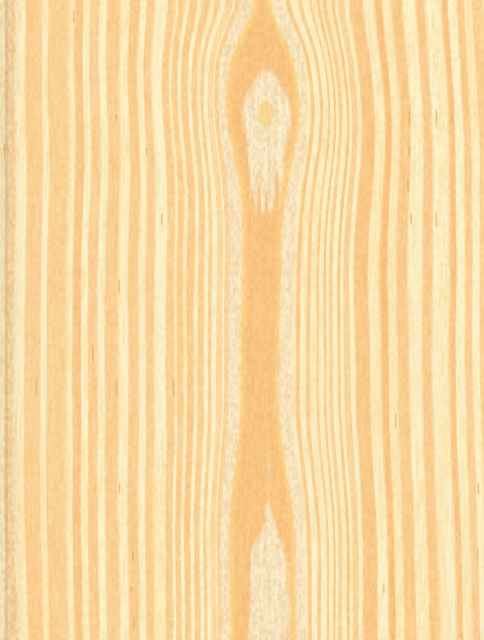
Reproduce this texture procedurally as a WebGL 2 fragment shader.

```glsl
#version 300 es
precision highp float;
// Pale pine board: straight growth rings parting around a spindle-shaped heart with two knots.
uniform vec2 u_resolution;
out vec4 fragColor;

const vec3 CREAM = vec3(0.985, 0.935, 0.765);
const vec3 STRAW = vec3(0.99, 0.905, 0.70);
const vec3 LATEWOOD = vec3(0.975, 0.785, 0.53);
const vec3 HEART = vec3(0.972, 0.768, 0.508);
const vec3 HEART_EDGE = vec3(0.99, 0.82, 0.52);
const vec3 PALE = vec3(0.968, 0.885, 0.735);
const vec3 RESIN = vec3(0.88, 0.68, 0.38);
const vec3 WEATHERED = vec3(0.92, 0.83, 0.66);

float hash(vec2 p) {
  vec3 q = fract(p.xyx * vec3(0.1031, 0.1030, 0.0973));
  q += dot(q, q.yzx + 33.33);
  return fract((q.x + q.y) * q.z);
}

float noise(vec2 p) {
  vec2 i = floor(p), f = fract(p);
  f = f * f * (3.0 - 2.0 * f);
  return mix(mix(hash(i), hash(i + vec2(1, 0)), f.x),
             mix(hash(i + vec2(0, 1)), hash(i + vec2(1, 1)), f.x), f.y);
}

float bell(float x, float center, float width) {
  float t = (x - center) / width;
  return exp(-t * t);
}

// Extra half width of the heart at height y, on top of its narrow waist
float heartBulge(float y) {
  return 0.027 * bell(y, 0.835, 0.11) + 0.022 * smoothstep(0.38, 0.15, y)
       - 0.020 * smoothstep(0.90, 1.0, y);
}

// Latewood amount: rise, plateau and crisp outer edge, varied from ring to ring
float growthRing(float phase, float side) {
  float id = floor(phase), f = fract(phase);
  float start = mix(0.05, 0.52, hash(vec2(id, side * 17.0 + 40.0)));
  float strength = mix(0.68, 1.0, hash(vec2(id + 9.0, side * 23.0 + 60.0)));
  float rise = mix(0.12, 0.34, hash(vec2(id + 5.0, side * 31.0 + 80.0)));
  return strength * smoothstep(start, start + rise, f) * (1.0 - smoothstep(0.86, 1.0, f));
}

// Ring density: narrow rings near the heart, broad ones further out
float ringPhase(float s) {
  return 32.0 * s + 37.0 * min(s, 0.145);
}

// Sparse short vertical dashes scattered one per grid cell
float flecks(vec2 p, vec2 cells, float rarity) {
  vec2 g = p * cells, id = floor(g);
  vec2 c = vec2(0.3 + 0.4 * hash(id + 11.0), 0.5);
  vec2 d = abs(fract(g) - c) / cells;
  float len = mix(0.003, 0.018, hash(id + 29.0));
  return step(rarity, hash(id + 3.0)) * smoothstep(0.0024, 0.0004, d.x) * smoothstep(len, len * 0.5, d.y);
}

// Pale knot with a pointed head and a frayed tail running down
float knotMask(vec2 q, float ragged) {
  float tall = q.y < 0.0 ? 0.145 : 0.072;
  vec2 n = abs(q) / vec2(0.040, tall);
  float r = pow(pow(n.x, 1.5) + pow(n.y, 1.5), 0.667);
  return smoothstep(1.08, 0.84, r + 0.6 * ragged * smoothstep(0.02, -0.10, q.y));
}

// Pale wedge that opens toward the bottom, ending in a hairline
float wedgeMask(vec2 q, float ragged) {
  float w = 0.034 * smoothstep(0.25, 0.10, q.y) + 0.0045 * bell(q.y, 0.27, 0.03) - 0.004;
  return smoothstep(-0.005, 0.005, w - abs(q.x) + 0.010 * ragged * smoothstep(0.25, 0.16, q.y));
}

void main() {
  vec2 p = gl_FragCoord.xy / u_resolution.y;
  float fibre = noise(p * vec2(310.0, 30.0)) - 0.5;
  float speckle = noise(p * vec2(290.0, 150.0)) + 0.6 * noise(p * vec2(480.0, 330.0) + 70.0) - 0.8;
  float drift = noise(p * vec2(14.0, 3.0)) - 0.5;

  // Signed offset from the heart axis, with gentle wandering
  float axis = 0.407 + 0.005 * bell(p.y, 0.76, 0.13) + 0.003 * smoothstep(0.4, 0.1, p.y);
  float d = p.x - axis + 0.007 * (noise(p * vec2(7.0, 5.0)) - 0.5);
  float side = d < 0.0 ? -1.0 : 1.0;
  float bulge = heartBulge(p.y);

  // Ring coordinate: rings bend around the bulge and lean on the right
  float s = abs(d) - bulge * exp(-max(abs(d) - 0.04, 0.0) / 0.085);
  s -= 0.022 * (0.5 - p.y) * smoothstep(0.08, 0.34, d);
  float warped = s + 0.017 * (noise(vec2(s * 24.0, side * 5.0 + 9.0)) - 0.5);
  warped += 0.0025 * (noise(vec2(s * 40.0, p.y * 7.0 + side * 20.0)) - 0.5);
  float ring = growthRing(ringPhase(warped), side);
  ring *= mix(0.85, 1.0, smoothstep(0.09, 0.17, s));

  // Earlywood varies from sheet to sheet; latewood deepens in broad zones
  float sheet = noise(vec2(s * 45.0, p.y * 2.0 + side * 30.0));
  vec3 early = mix(STRAW, CREAM, smoothstep(0.2, 0.75, sheet + 0.5 * fibre));
  early = mix(early, PALE, 0.7 * smoothstep(0.15, 0.6, speckle + 0.6 * drift));
  float zone = noise(vec2(s * 16.0, side * 12.0 + 40.0)) - 0.5;
  vec3 late = LATEWOOD + vec3(0.0, 0.05, 0.075) * (zone + 0.5 * drift);
  vec3 color = mix(early, late, ring);

  // Pale sapwood rim beside the heart
  float rim = smoothstep(0.054, 0.046, s + 0.006 * fibre);
  color = mix(color, PALE + vec3(0.03, 0.04, 0.04) * speckle, 0.9 * rim);

  // Heart with a golden border
  float inside = 0.030 + bulge - abs(d);
  vec3 heart = mix(HEART_EDGE, HEART, smoothstep(0.001, 0.012, inside));
  color = mix(color, heart, smoothstep(-0.003, 0.003, inside));

  // Knots in the heart
  float ragged = noise(p * vec2(190.0, 22.0)) - 0.5;
  float knots = max(knotMask(p - vec2(0.416, 0.822), ragged), wedgeMask(p - vec2(0.420, 0.0), ragged));
  color = mix(color, PALE + vec3(0.02, 0.04, 0.06) * (speckle + fibre), knots);
  float pith = length((p - vec2(0.415, 0.823)) / vec2(0.014, 0.021));
  color = mix(color, vec3(0.975, 0.835, 0.56), 0.85 * smoothstep(1.1, 0.75, pith));

  // Weathered left border with a thin dark seam
  float border = smoothstep(0.036, 0.018, p.x + 0.006 * drift);
  color = mix(color, WEATHERED + 0.06 * speckle, 0.6 * border);
  color = mix(color, vec3(0.84, 0.71, 0.51), 0.6 * smoothstep(0.004, 0.001, abs(p.x - 0.010)));

  // Resin flecks and surface grain
  float resin = flecks(p, vec2(46.0, 19.0), 0.955) * (1.0 - smoothstep(-0.005, 0.005, inside));
  color = mix(color, RESIN, 0.6 * resin);
  color += vec3(0.022, 0.042, 0.060) * (0.6 * fibre + speckle);
  fragColor = vec4(clamp(color, 0.0, 1.0), 1.0);
}
```
